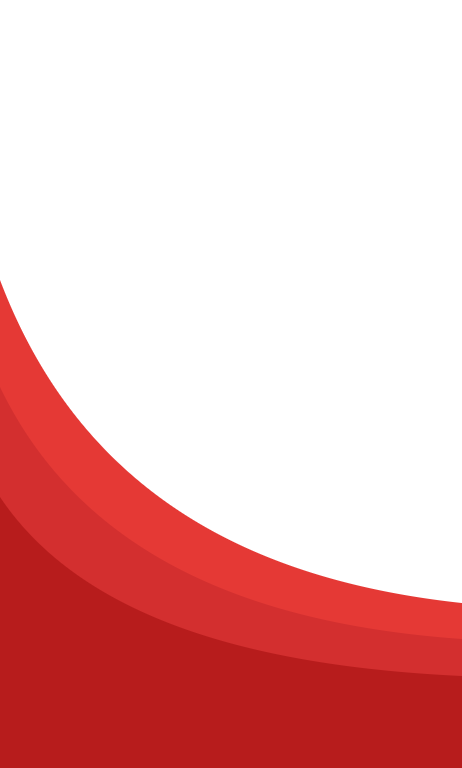
A WebGL 2 fragment shader for this background:

```glsl
#version 300 es
precision highp float;
// Three nested red swooshes sweep down from the left edge over white.
// Each rim is a cubic Bezier; all share the same horizontal controls,
// so the curve parameter is solved once per pixel by Newton steps.

#define PAPER vec3(1.0)
#define BRIGHT_RED vec3(0.898, 0.224, 0.208)
#define MID_RED vec3(0.827, 0.184, 0.184)
#define DEEP_RED vec3(0.718, 0.110, 0.110)
// Horizontal controls, then the heights of each rim from left to right
#define CURVE_X vec4(0.0, 0.174, 0.539, 1.0)
#define OUTER_RIM vec4(0.6354, 0.3594, 0.2448, 0.2148)
#define MIDDLE_RIM vec4(0.4961, 0.2786, 0.1875, 0.1680)
#define INNER_RIM vec4(0.3529, 0.1966, 0.1328, 0.1198)

uniform vec2 u_resolution;
out vec4 fragColor;

float bezier(vec4 c, float t) {
    float s = 1.0 - t;
    return dot(c, vec4(s * s * s, 3.0 * s * s * t, 3.0 * s * t * t, t * t * t));
}

float bezierSlope(vec4 c, float t) {
    float s = 1.0 - t;
    return 3.0 * dot(c.yzw - c.xyz, vec3(s * s, 2.0 * s * t, t * t));
}

// Curve parameter at which the shared horizontal Bezier reaches x
float solveParameter(float x) {
    float t = x;
    for (int i = 0; i < 5; i++) {
        t -= (bezier(CURVE_X, t) - x) / bezierSlope(CURVE_X, t);
    }
    return t;
}

// Coverage of the area below a rim, softened over one pixel
float below(vec4 rim, float t, float y) {
    float gap = bezier(rim, t) - y;
    float slope = bezierSlope(rim, t) / bezierSlope(CURVE_X, t);
    float pixel = length(vec2(slope, 1.0) / u_resolution);
    return clamp(gap / pixel + 0.5, 0.0, 1.0);
}

void main() {
    vec2 p = gl_FragCoord.xy / u_resolution;
    float t = solveParameter(p.x);

    // Layers from the back to the front
    vec3 color = mix(PAPER, BRIGHT_RED, below(OUTER_RIM, t, p.y));
    color = mix(color, MID_RED, below(MIDDLE_RIM, t, p.y));
    color = mix(color, DEEP_RED, below(INNER_RIM, t, p.y));

    fragColor = vec4(color, 1.0);
}
```
